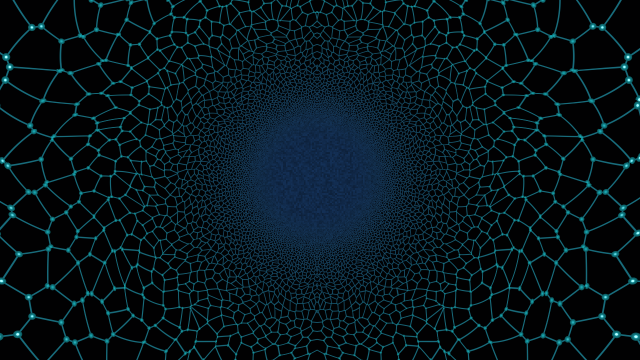
A Shadertoy shader for this background:

```glsl
// Tunnel of teal molecular webbing that shrinks into a deep blue core.

vec2 hash2(vec2 p) {
    vec3 q = fract(p.xyx * vec3(0.1031, 0.1030, 0.0973));
    q += dot(q, q.yzx + 33.33);
    return fract((q.xx + q.yz) * q.zy);
}

// Centre of the circle through three points: a corner of the web
vec2 circumcentre(vec2 a, vec2 b, vec2 c) {
    vec2 u = b - a, v = c - a;
    float area = 2.0 * (u.x * v.y - u.y * v.x);
    area += area < 0.0 ? -1e-5 : 1e-5;
    return a + vec2(v.y * dot(u, u) - u.y * dot(v, v),
                    u.x * dot(v, v) - v.x * dot(u, u)) / area;
}

// Distances to the nearest cell wall (x) and cell corner (y)
vec2 web(vec2 p) {
    vec2 cell = floor(p), f = p - cell;
    vec2 a = vec2(9.0), b = a, c = a;
    for (int j = -2; j <= 2; j++)
    for (int i = -2; i <= 2; i++) {
        vec2 g = vec2(i, j);
        vec2 s = g + 0.05 + 0.9 * hash2(cell + g + 200.0) - f;
        float d = dot(s, s);
        if (d < dot(a, a)) { c = b; b = a; a = s; }
        else if (d < dot(b, b)) { c = b; b = s; }
        else if (d < dot(c, c)) c = s;
    }
    float wall = dot(0.5 * (a + b), normalize(b - a));
    return vec2(wall, length(circumcentre(a, b, c)));
}

vec3 tunnel(vec2 p, float pixel) {
    float r = max(length(p), 0.05);

    // Inversion makes the cells shrink with the square of the radius
    vec2 q = vec2(abs(p.x), p.y) / (r * r);
    q += 0.06 * sin(q.yx * 5.0 + vec2(0.6, 2.0));
    float cellSize = 0.14 * r * r;
    vec2 d = web(q / 0.14);
    float soft = pixel / cellSize;

    // Thin struts, bluer with depth
    float near = smoothstep(0.15, 0.6, r);
    vec3 strut = mix(vec3(0.09, 0.24, 0.36), vec3(0.09, 0.42, 0.48), near);
    float line = 1.0 - smoothstep(0.012, 0.012 + soft, d.x);
    vec3 col = vec3(0.003, 0.005, 0.008) + strut * line;

    // Shaded balls at the joints
    float size = 0.095;
    float ball = 1.0 - smoothstep(size - 0.5 * soft, size + 0.5 * soft, d.y);
    vec3 teal = mix(vec3(0.10, 0.30, 0.42), vec3(0.08, 0.60, 0.64), near);
    teal *= 1.1 - 0.5 * smoothstep(0.0, size, d.y);
    float glint = smoothstep(0.045, 0.015, d.y) * smoothstep(0.78, 0.95, r);
    col = mix(col, teal + glint * vec3(0.7, 0.5, 0.5), ball);

    // Grainy blue core and its faint halo
    float grain = hash2(floor(p * 220.0) + 300.0).x;
    vec3 core = vec3(0.055, 0.13, 0.235) * (0.75 + 0.5 * grain);
    col = mix(col, core, 0.92 * smoothstep(0.23, 0.10, r));
    return col + vec3(0.008, 0.025, 0.05) * exp(-r * r * 22.0);
}

void mainImage(out vec4 fragColor, in vec2 fragCoord) {
    vec3 sum = vec3(0.0);
    // Four samples per pixel
    for (int k = 0; k < 4; k++) {
        vec2 shift = vec2(k % 2, k / 2) * 0.5 - 0.25;
        vec2 p = (fragCoord + shift - 0.5 * iResolution.xy) / iResolution.y;
        sum += tunnel(p - vec2(-0.008, 0.009), 0.7 / iResolution.y);
    }
    fragColor = vec4(sum * 0.25, 1.0);
}
```
